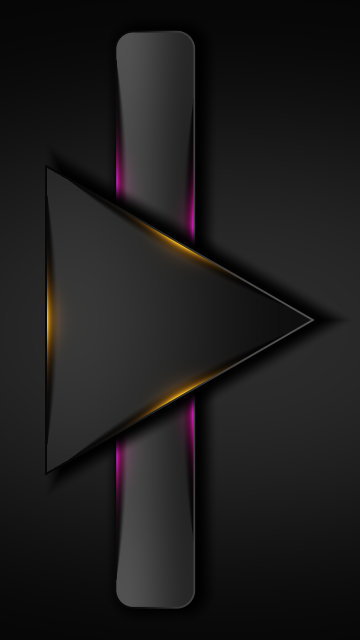
Write a Shadertoy shader that draws this background.

```glsl
// Dark glossy triangle over a rounded vertical bar, with neon light along their edges

float boxDistance(vec2 p, vec2 halfSize, float radius) {
    vec2 q = abs(p) - halfSize + radius;
    return length(max(q, 0.0)) + min(max(q.x, q.y), 0.0) - radius;
}

// Equilateral triangle pointing right, centred on the origin
float triangleDistance(vec2 p, float inradius) {
    return max(-p.x, dot(vec2(p.x, abs(p.y)), vec2(0.5, 0.866))) - inradius;
}

float coverage(float dist) {
    float pixel = 1.0 / iResolution.y;
    return 1.0 - smoothstep(-0.6 * pixel, 0.6 * pixel, dist);
}

// Curved dark bevel: along runs -1..1 on the edge, depth points inward
float bevel(float along, float depth, float width) {
    float w = width * max(1.0 - along * along, 0.0) + 0.0001;
    return 1.0 - smoothstep(0.25 * w, w, depth);
}

// Light that is hottest on the edge and fades inward and sideways
vec3 edgeLight(float along, float depth, float width, vec3 outer, vec3 core) {
    float spread = exp(-along * along);
    float glow = spread * exp(-max(depth, 0.0) / (width * (0.35 + 0.65 * spread)));
    return outer * glow + core * pow(glow, 3.0);
}

void mainImage(out vec4 fragColor, in vec2 fragCoord) {
    vec2 p = fragCoord / iResolution.xy * vec2(0.5625, 1.0);
    vec2 bar = p - vec2(0.242, 0.5005);
    vec2 tri = p - vec2(0.2109, 0.5);

    // Backdrop, fading to black at the top and bottom
    float fade = length((p - vec2(0.34, 0.48)) * vec2(0.55, 1.0));
    vec3 color = vec3(mix(0.165, 0.025, smoothstep(0.05, 0.54, fade)));

    // Bar shadow, cast to the right
    float barShadow = boxDistance(bar - vec2(0.010, 0.0), vec2(0.064, 0.453), 0.03);
    color *= 1.0 - 0.95 * (1.0 - smoothstep(-0.008, 0.026, barShadow));

    // Bar body
    float barDist = boxDistance(bar, vec2(0.0630, 0.4515), 0.029);
    float across = clamp(bar.x / 0.126 + 0.5, 0.0, 1.0);
    float height = abs(bar.y);
    vec3 body = vec3(mix(0.285, 0.135, smoothstep(0.1, 0.95, across)));
    body *= 1.0 + 0.12 * smoothstep(0.25, 0.45, height);

    // Bevel and magenta light on both long sides
    for (int i = 0; i < 2; i++) {
        float side = float(i) * 2.0 - 1.0;
        float depth = 0.0605 - side * bar.x;
        float peak = i == 0 ? 0.205 : 0.142;
        float along = height - peak;
        body *= 1.0 - 0.85 * bevel(along / 0.205, depth, 0.019);
        body += edgeLight(along / 0.072, depth, 0.0095,
                          vec3(0.72, 0.02, 0.43), vec3(0.25, 0.12, 0.48));
    }

    // Bar rim: black on the left, grey on the right
    vec3 barRim = vec3(mix(0.035, 0.25, smoothstep(0.15, 0.95, across)));
    body = mix(barRim, body, coverage(barDist + 0.0028));
    color = mix(color, body, coverage(barDist));

    // Triangle shadow, cast to the right
    float triShadow = triangleDistance(tri - vec2(0.022, 0.0), 0.1393);
    color *= 1.0 - 0.96 * (1.0 - smoothstep(-0.006, 0.024, triShadow));

    // Triangle body
    float triDist = triangleDistance(tri, 0.1405);
    float sheen = length((p - vec2(0.115, 0.5)) * vec2(1.0, 0.65));
    vec3 face = vec3(mix(0.215, 0.055, smoothstep(0.0, 0.36, sheen)));

    // Bevel and golden light centred on each of the three edges
    for (int i = 0; i < 3; i++) {
        float angle = 3.14159 + float(i) * 2.0944;
        vec2 normal = vec2(cos(angle), sin(angle));
        float depth = 0.1375 - dot(tri, normal);
        float along = dot(tri, vec2(-normal.y, normal.x));
        face *= 1.0 - 0.8 * bevel(along / 0.2, depth, 0.019);
        face += edgeLight(along / 0.066, depth, 0.0095,
                          vec3(0.78, 0.43, 0.02), vec3(0.25, 0.40, 0.12));
    }

    // Triangle rim, brightening towards the tip
    vec3 triRim = vec3(mix(0.025, 0.32, smoothstep(0.08, 0.47, p.x)));
    face = mix(triRim, face, coverage(triDist + 0.0030));
    color = mix(color, face, coverage(triDist));

    fragColor = vec4(color, 1.0);
}
```
